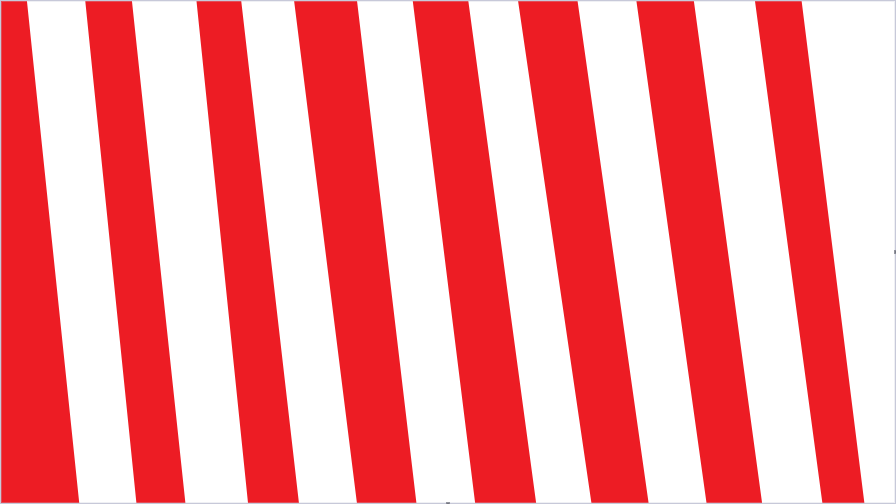
This pattern is drawn by a Shadertoy shader. Its source:

```glsl
// Slanted red and white hand-cut stripes inside a thin pale frame.

const float PI = 3.14159265;
const vec2 CANVAS = vec2(768.0, 432.0);   // layout units across and down
const int STRIPES = 7;
const vec3 WHITE = vec3(1.0);
const vec3 RED = vec3(0.93, 0.11, 0.14);
const vec3 FRAME = vec3(0.78, 0.79, 0.85);
const vec3 NOTCH = vec3(0.45, 0.46, 0.50);

// Uneven drift that vanishes at u = 0 and u = 1
float drift(float u, vec4 amplitude) {
    return dot(amplitude, sin(PI * u * vec4(1.0, 2.0, 4.0, 5.0)));
}

// Coverage of the region where d is negative
float fill(float d, float pixel) {
    return clamp(0.5 - d / pixel, 0.0, 1.0);
}

float boxDistance(vec2 p, vec2 halfSize) {
    vec2 d = abs(p) - halfSize;
    return max(d.x, d.y);
}

// One tapered stripe; u runs 0 to 1 over the row, fall 0 to 1 down the canvas
float stripeDistance(float x, float fall, float u) {
    float topCentre = mix(93.0, 667.0, u) + drift(u, vec4(-4.6, 0.3, -0.2, 2.1));
    float lowCentre = mix(138.0, 723.0, u) + drift(u, vec4(2.1, -2.9, 0.0, 0.9));
    float topWidth = 40.0 + drift(u, vec4(11.0, -2.3, -4.0, -3.4));
    float lowWidth = mix(42.0, 36.0, u) + drift(u, vec4(13.0, -2.3, -2.3, 0.3));
    float centre = mix(topCentre, lowCentre, fall);
    return abs(x - centre) - 0.5 * mix(topWidth, lowWidth, fall);
}

void mainImage(out vec4 fragColor, in vec2 fragCoord) {
    vec2 uv = fragCoord / iResolution.xy;
    vec2 p = uv * CANVAS;
    float pixel = CANVAS.x / iResolution.x;
    float fall = 1.0 - uv.y;

    // Solid wedge at the left, then the row of stripes
    float ink = fill(p.x - mix(23.0, 68.0, fall), pixel);
    for (int i = 0; i < STRIPES; i++) {
        float u = float(i) / float(STRIPES - 1);
        ink = max(ink, fill(stripeDistance(p.x, fall, u), pixel));
    }
    vec3 color = mix(WHITE, RED, ink);

    // Thin frame with a small notch at the right and bottom midpoints
    float inside = boxDistance(p - 0.5 * CANVAS, 0.5 * CANVAS - 1.1);
    color = mix(color, FRAME, fill(-inside, pixel));
    float notch = min(boxDistance(p - CANVAS * vec2(1.0, 0.5), vec2(1.5)),
                      boxDistance(p - CANVAS * vec2(0.5, 0.0), vec2(1.5)));
    color = mix(color, NOTCH, fill(notch, pixel));

    fragColor = vec4(color, 1.0);
}
```
